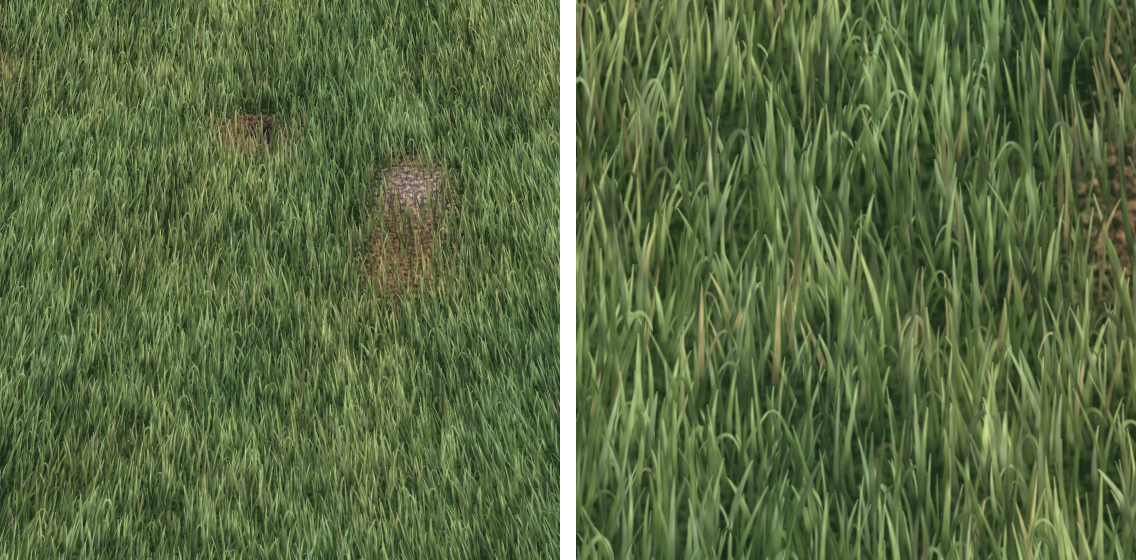
Left, the full canvas; right, a detail of the centre.
Reproduce this texture procedurally as a Shadertoy shader.

```glsl
// A rough meadow seen at a slant: many layers of thin, curved grass blades
// are scattered on jittered grids and painted from dark undergrowth to lit tips.
// Gaussian spots thin the grass to bare earth; gradient noise makes lit and shaded clumps.

vec4 hash4(vec3 p) {
    vec4 q = fract(p.xyzx * vec4(.1031, .1030, .0973, .1099));
    q += dot(q, q.wzxy + 33.33);
    return fract((q.xxyz + q.yzzw) * q.zywx);
}

float gradientNoise(vec2 p) {
    vec2 cell = floor(p), f = fract(p);
    vec2 u = f * f * f * (f * (f * 6. - 15.) + 10.);
    vec4 row;
    for (int k = 0; k < 4; k++) {
        vec2 corner = vec2(k & 1, k >> 1);
        float angle = 6.2832 * hash4(vec3(cell + corner, 71.)).x;
        row[k] = dot(vec2(cos(angle), sin(angle)), f - corner);
    }
    return mix(mix(row.x, row.y, u.x), mix(row.z, row.w, u.x), u.y);
}

float spot(vec2 p, vec2 center, vec2 radius) {
    vec2 d = (p - center) / radius;
    return exp(-dot(d, d));
}

// Share of bare earth at a point of the field
float bareness(vec2 p) {
    return min(1., .95 * spot(p, vec2(-.06, .905), vec2(.105, .05))
                 + .95 * spot(p, vec2(.32, .77), vec2(.1, .085))
                 + .65 * spot(p, vec2(.27, .60), vec2(.12, .1))
                 + .5 * spot(p, vec2(-.75, 1.05), vec2(.14, .09)));
}

vec3 grassRamp(float tone) {
    vec3 shade = vec3(.11, .175, .10), leaf = vec3(.335, .425, .225), lit = vec3(.60, .68, .43);
    tone = clamp(tone, 0., 1.12);
    return tone < .5 ? mix(shade, leaf, tone * 2.) : mix(leaf, lit, tone * 2. - 1.);
}

vec3 groundColor(vec2 p, float bare, float drift) {
    float grain = gradientNoise(p * vec2(90., 130.)) + .6 * gradientNoise(p * 230.);
    vec3 turf = grassRamp(.14 + .3 * grain + .2 * drift);
    vec3 earth = mix(vec3(.40, .35, .25), vec3(.56, .54, .51), spot(p, vec2(.32, .77), vec2(.08, .06)));
    earth = mix(earth, vec3(.12, .13, .15), spot(p, vec2(-.04, .905), vec2(.055, .032)));
    return mix(turf, earth * (1. + .7 * grain), smoothstep(.15, .6, bare + .25 * grain));
}

// Signed distance to the blade's midrib (x) and position along the blade (y)
vec2 blade(vec2 q, float len, vec4 r) {
    if (r.w < .07) {
        // drooping arch
        float t = q.x * (r.x < .5 ? -1. : 1.) / .027;
        float back = 1. - 1.6 * t;
        float slope = 2.24 * len * back / .027;
        return vec2((q.y - .7 * len * (1. - back * back)) / sqrt(1. + slope * slope), t);
    }
    float t = q.y / len, lean = (r.x - .55) * .028, bend = (r.y - .5) * .024;
    float slope = (lean + 2. * bend * t) / len;
    return vec2((q.x - lean * t - bend * t * t) / sqrt(1. + slope * slope), t);
}

void mainImage(out vec4 fragColor, in vec2 fragCoord) {
    vec2 uv = fragCoord / iResolution.y;
    // foreshortening: the field shrinks toward the top
    float scale = 1. + .5 * uv.y;
    vec2 p = vec2((uv.x - .5) * scale, uv.y + .25 * uv.y * uv.y);
    float edge = .0007 + .6 * scale / iResolution.y;

    float bare = bareness(p);
    // broad light and small clumps
    float drift = gradientNoise(p * 3.5 + 4.) + .8 * gradientNoise(p * 10.) + .9 * gradientNoise(p * vec2(27., 22.));
    float warmth = gradientNoise(p * 2.6 + 9.) + .5 * gradientNoise(p * 8. + 30.) + .5 * (uv.y - uv.x * .5 - .3);
    vec3 color = groundColor(p, bare, drift);

    // blades, back layers first
    vec2 cellSize = vec2(.03, .085);
    for (int layer = 0; layer < 26; layer++) {
        float depth = float(layer) / 25.;
        vec2 g = p + float(layer) * vec2(.0113, .0237);
        vec2 home = floor(g / cellSize);
        for (int j = 0; j >= -1; j--)
        for (int i = -1; i <= 1; i++) {
            vec2 id = home + vec2(i, j);
            vec4 place = hash4(vec3(id + 200., float(layer) + 3.));
            vec4 form = hash4(vec3(id + 517., float(layer) + 41.));
            vec2 root = (id + place.xy) * cellSize;
            float len = mix(.036, .084, place.z);
            vec2 b = blade(g - root, len, form);
            if (b.y < 0. || b.y > 1.) continue;

            float halfWidth = mix(.0012, .0031, form.z) * sqrt(1. - b.y);
            float cover = smoothstep(edge, -edge, abs(b.x) - halfWidth) * smoothstep(0., .3, b.y);
            if (cover <= 0.) continue;
            float rootBare = bareness(root - g + p);
            if (place.w < rootBare * .93) continue;

            // light grows toward the tip and across one side of the leaf
            float pick = fract(place.w * 17.3 + form.z * 5.7);
            float tone = (.1 + .27 * depth + .9 * pick) * mix(.42, 1.18, b.y);
            tone += .03 + .27 * drift + .07 * (uv.y - .5) + .07 * clamp(b.x / halfWidth, -1., 1.);
            vec3 leaf = grassRamp(tone);
            float kind = fract(form.w * 23.7 + place.x * 3.1);
            leaf = mix(leaf, dot(leaf, vec3(.33)) * vec3(.99, 1.16, .85), .65 * step(.7, kind));
            float dry = step(kind, .035 + .3 * rootBare) * .75;
            leaf = mix(leaf, vec3(.66, .61, .42) * (.5 + .55 * tone), dry);
            color = mix(color, leaf, cover);
        }
    }

    // fine fibre, warm and cool drifts, worn turf
    color *= 1. + .25 * gradientNoise(p * vec2(240., 70.));
    color *= 1. + clamp(warmth, -.6, .6) * vec3(.17, .07, .05);
    color = mix(color, color * vec3(1.1, .97, .98), bare);
    fragColor = vec4(color, 1.);
}
```
